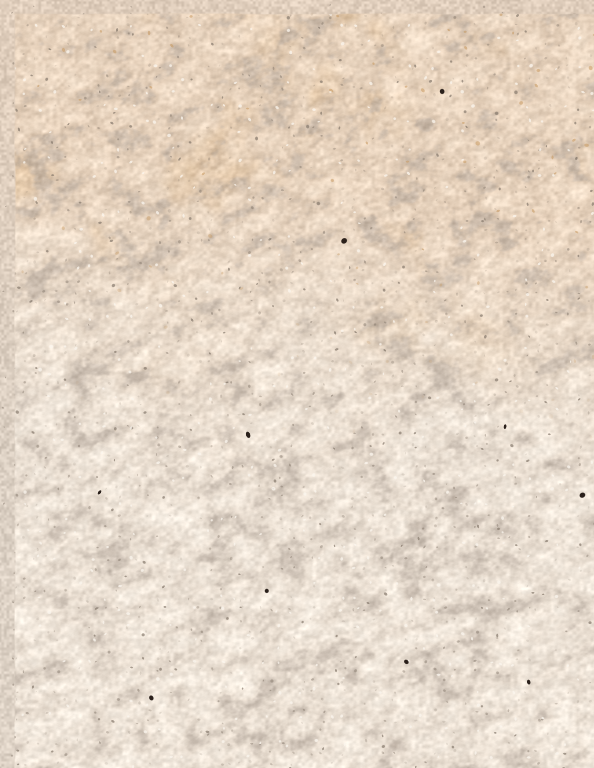
This texture is drawn by a WebGL 1 fragment shader. Its source:

```glsl
precision highp float;
uniform vec2 u_resolution;

#define MOTTLE_SCALE 36.0
#define MOTTLE_DEPTH 0.20
#define GRAIN_SCALE 210.0
#define GRAIN_DEPTH 0.10
#define RELIEF_DEPTH 0.13
#define STAIN_DEPTH 0.55
#define MARGIN_LEFT 0.0195
#define MARGIN_TOP 0.018

const vec3 PALE_CREAM = vec3(0.918, 0.875, 0.825);
const vec3 WARM_SAND = vec3(0.900, 0.818, 0.732);
const vec3 OCHRE = vec3(0.84, 0.70, 0.53);
const vec3 ASH = vec3(0.79, 0.755, 0.72);
const vec3 DARK_FLECK = vec3(0.52, 0.47, 0.42);
const vec3 RUST_FLECK = vec3(0.78, 0.60, 0.38);
const vec3 WHITE_FLECK = vec3(0.985, 0.965, 0.935);
const vec3 SOOT = vec3(0.13, 0.09, 0.07);
const vec3 MARGIN_TONE = vec3(0.875, 0.805, 0.735);

float hash(vec2 p) {
  vec3 q = fract(vec3(p.xyx) * 0.1031);
  q += dot(q, q.yzx + 33.33);
  return fract((q.x + q.y) * q.z);
}

float noise(vec2 p) {
  vec2 cell = floor(p);
  vec2 f = fract(p);
  f = f * f * (3.0 - 2.0 * f);
  float low = mix(hash(cell), hash(cell + vec2(1.0, 0.0)), f.x);
  float high = mix(hash(cell + vec2(0.0, 1.0)), hash(cell + 1.0), f.x);
  return mix(low, high, f.y);
}

mat2 rotation(float a) {
  return mat2(cos(a), sin(a), -sin(a), cos(a));
}

// Layered noise centred on zero
float fbm(vec2 p) {
  float sum = 0.0;
  float weight = 0.5;
  for (int i = 0; i < 4; i++) {
    sum += weight * (noise(p) - 0.5);
    p = rotation(0.6) * p * 2.03 + 17.3;
    weight *= 0.55;
  }
  return sum;
}

// One ragged speck at most in each cell; radius is in canvas heights
float specks(vec2 p, float cells, float share, float radius, float seed) {
  vec2 q = p * cells + seed;
  vec2 id = floor(q);
  vec2 centre = 0.25 + 0.5 * vec2(hash(id + 3.7), hash(id + 9.1));
  vec2 d = rotation(6.28 * hash(id + 5.3)) * (fract(q) - centre) / cells;
  d.y *= 1.0 + 0.8 * hash(id + 7.9);
  float size = radius * mix(0.55, 1.0, hash(id + 1.9));
  float edge = 0.75 / u_resolution.y;
  float disc = 1.0 - smoothstep(size - edge, size + edge, length(d));
  return disc * step(hash(id), share);
}

// Felted surface, lit from the upper left
float relief(vec2 p) {
  vec2 along = rotation(-0.35) * p * vec2(1.0, 1.45);
  return fbm(along * 62.0 + 40.0);
}

vec3 paper(vec2 p) {
  // Warm top fading to a pale base, with broad stains
  float drift = fbm(p * 5.0 + 8.0);
  float warmth = smoothstep(0.36, 0.80, p.y + 0.22 * drift);
  vec3 col = mix(PALE_CREAM, WARM_SAND, warmth);
  float stain = smoothstep(0.06, 0.36, fbm(p * 9.0 + 51.0)) * smoothstep(0.45, 0.75, p.y);
  col = mix(col, OCHRE, STAIN_DEPTH * stain);

  // Ashy blotches and pale fibre clumps
  vec2 tilted = rotation(-0.3) * p * vec2(1.0, 1.35);
  float mottle = fbm(tilted * MOTTLE_SCALE);
  col = mix(col, ASH, 0.55 * smoothstep(0.04, 0.28, -mottle));
  col += MOTTLE_DEPTH * mottle * vec3(0.85, 1.0, 1.1);
  vec2 toLight = vec2(-0.0022, 0.0030);
  col += RELIEF_DEPTH * (relief(p) - relief(p + toLight));
  col += GRAIN_DEPTH * (noise(p * GRAIN_SCALE) - 0.5);

  // Flecks cluster in the darker blotches
  float cluster = mix(0.35, 1.0, smoothstep(0.10, -0.15, mottle));
  col = mix(col, DARK_FLECK, 0.50 * cluster * specks(p, 75.0, 0.24, 0.0021, 11.0));
  col = mix(col, DARK_FLECK, 0.70 * specks(p, 48.0, 0.10, 0.0024, 37.4));
  col = mix(col, RUST_FLECK, 0.55 * warmth * specks(p, 42.0, 0.12, 0.0030, 71.2));
  col = mix(col, WHITE_FLECK, 0.75 * specks(p, 58.0, 0.17, 0.0025, 93.6));
  return mix(col, SOOT, 0.95 * specks(p, 9.0, 0.14, 0.0042, 23.5));
}

// Smooth border with fine, even grain
vec3 margin(vec2 p) {
  float grain = noise(p * 290.0) - 0.5;
  vec3 tone = mix(MARGIN_TONE - vec3(0.015, -0.01, -0.03), MARGIN_TONE, smoothstep(0.3, 0.95, p.y));
  vec3 col = tone + 0.13 * grain + 0.06 * fbm(p * 24.0);
  return mix(col, DARK_FLECK, 0.5 * specks(p, 80.0, 0.12, 0.0016, 5.0));
}

void main() {
  vec2 p = gl_FragCoord.xy / u_resolution.y;
  float wobble = 0.002 * (noise(p * 40.0) - 0.5);
  float inset = min(p.x - MARGIN_LEFT, 1.0 - MARGIN_TOP - p.y) + wobble;
  float sheet = smoothstep(-0.0015, 0.0015, inset);
  gl_FragColor = vec4(mix(margin(p), paper(p), sheet), 1.0);
}
```
